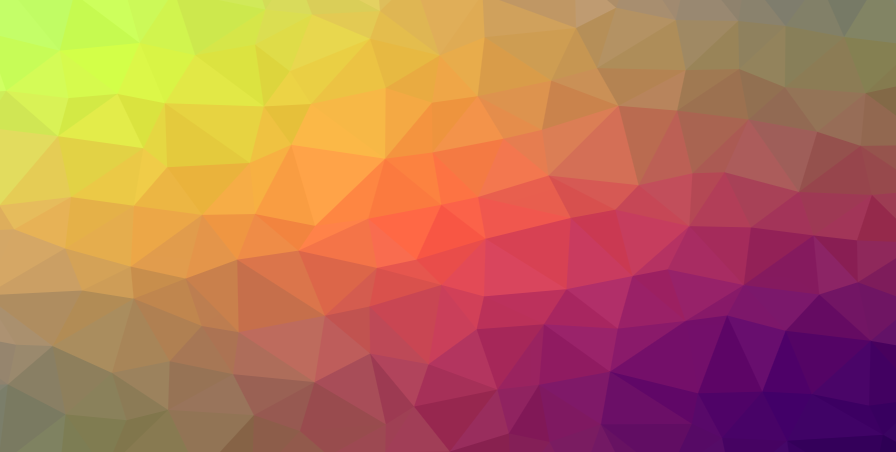
Write a Shadertoy shader that draws this background.

```glsl
// Low-poly triangle mesh shaded from lime through coral to deep purple.

const vec2 CELLS = vec2(14.5, 8.7);

vec2 hash22(vec2 p) {
    vec3 q = fract(p.xyx * vec3(0.1031, 0.1030, 0.0973));
    q += dot(q, q.yzx + 33.33);
    return fract((q.xx + q.yz) * q.zy);
}

// Gentle bend of the mesh rows
float rowBend(float x) {
    return -0.42 * sin(x * 0.42);
}

vec2 vertexAt(vec2 id) {
    vec2 jitter = (hash22(id + 27.0) - 0.5) * vec2(0.68, 0.62);
    return id + jitter + vec2(0.0, rowBend(id.x));
}

// Nine evenly spaced colour stops
vec3 ramp(float t) {
    vec3 stops[9] = vec3[9](
        vec3(0.75, 1.00, 0.46), vec3(0.82, 1.00, 0.27), vec3(0.89, 0.85, 0.25),
        vec3(1.00, 0.63, 0.26), vec3(1.00, 0.36, 0.27), vec3(0.76, 0.20, 0.37),
        vec3(0.50, 0.08, 0.42), vec3(0.27, 0.00, 0.42), vec3(0.20, 0.00, 0.35));
    float s = clamp(t, 0.0, 1.0) * 8.0;
    int i = min(int(s), 7);
    return mix(stops[i], stops[i + 1], s - float(i));
}

// Average of a horizontal and a downward ramp
vec3 gradientAt(vec2 uv) {
    return 0.5 * (ramp(uv.x) + ramp(1.0 - uv.y));
}

// Signed distance to the right side of a directed edge
float edgeDistance(vec2 p, vec2 a, vec2 b) {
    vec2 e = b - a;
    return dot(p - a, vec2(e.y, -e.x)) / length(e);
}

// Flat facet colour in rgb and its coverage in alpha, both premultiplied
vec4 facet(vec2 p, vec2 a, vec2 b, vec2 c, float pixel) {
    float d = max(edgeDistance(p, a, b),
              max(edgeDistance(p, b, c), edgeDistance(p, c, a)));
    float coverage = clamp(0.5 - d / pixel, 0.0, 1.0);
    vec2 centre = (a + b + c) / 3.0;
    float shade = 0.05 * (hash22(floor(centre * 40.0)).x - 0.5);
    return vec4(gradientAt(centre / CELLS) + shade, 1.0) * coverage;
}

void mainImage(out vec4 fragColor, in vec2 fragCoord) {
    vec2 uv = fragCoord / iResolution.xy;
    vec2 p = uv * CELLS;
    float pixel = CELLS.y / iResolution.y;
    vec2 home = floor(p - vec2(0.0, rowBend(p.x)));

    // Gather the facets of the surrounding cells
    vec4 sum = vec4(gradientAt(uv), 1.0) * 0.001;
    for (int y = -1; y <= 1; y++) {
        for (int x = -1; x <= 1; x++) {
            vec2 id = home + vec2(x, y);
            vec2 a = vertexAt(id);
            vec2 b = vertexAt(id + vec2(1.0, 0.0));
            vec2 c = vertexAt(id + vec2(1.0, 1.0));
            vec2 d = vertexAt(id + vec2(0.0, 1.0));

            // Split each quad along its shorter diagonal
            if (distance(a, c) < distance(b, d)) {
                sum += facet(p, a, b, c, pixel) + facet(p, a, c, d, pixel);
            } else {
                sum += facet(p, b, c, d, pixel) + facet(p, b, d, a, pixel);
            }
        }
    }
    fragColor = vec4(sum.rgb / sum.a, 1.0);
}
```
